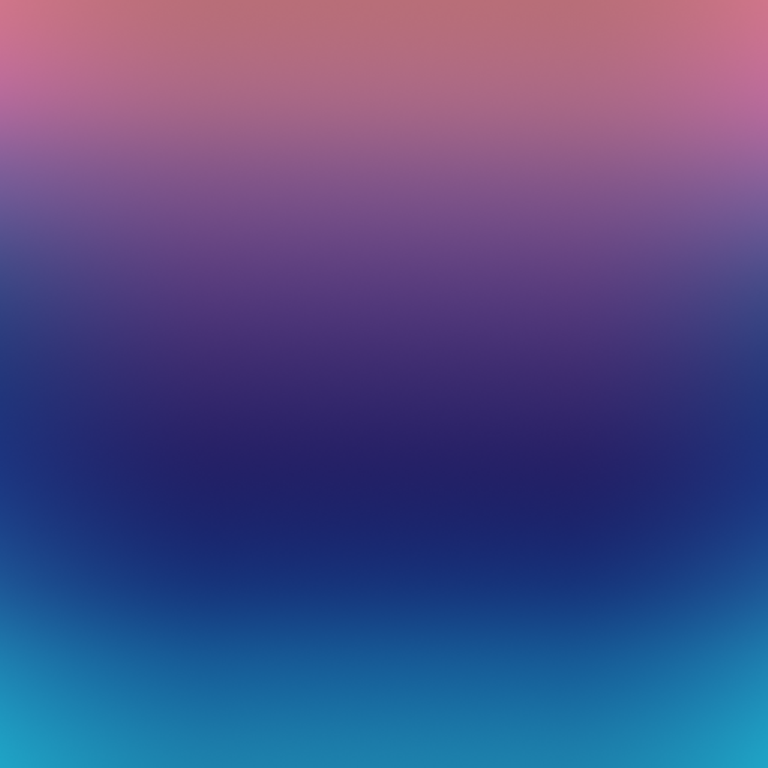
Reproduce this background procedurally as a Shadertoy shader.

```glsl
// Vertical ramps in 8-bit colour, evenly spaced from bottom to top
const vec3 CENTER_RAMP[9] = vec3[9](
    vec3(29, 129, 172), vec3(23, 95, 153), vec3(23, 49, 120),
    vec3(34, 33, 103), vec3(57, 42, 110), vec3(88, 60, 125),
    vec3(126, 83, 136), vec3(169, 104, 133), vec3(184, 110, 120));
const vec3 SIDE_RAMP[9] = vec3[9](
    vec3(31, 164, 198), vec3(30, 132, 179), vec3(29, 83, 148),
    vec3(28, 54, 128), vec3(36, 55, 123), vec3(63, 72, 134),
    vec3(120, 92, 151), vec3(184, 107, 154), vec3(207, 117, 138));

// Smooth cubic through four neighbouring stops
vec3 catmullRom(vec3 a, vec3 b, vec3 c, vec3 d, float t) {
    return b + 0.5 * t * (c - a + t * (2.0 * a - 5.0 * b + 4.0 * c - d
             + t * (3.0 * (b - c) + d - a)));
}

vec3 sampleRamp(vec3 ramp[9], float height) {
    float position = clamp(height, 0.0, 1.0) * 8.0;
    int i = min(int(position), 7);
    return catmullRom(ramp[max(i - 1, 0)], ramp[i], ramp[i + 1],
                      ramp[min(i + 2, 8)], position - float(i)) / 255.0;
}

void mainImage(out vec4 fragColor, in vec2 fragCoord) {
    vec2 uv = fragCoord / iResolution.xy;

    // Slight tilt of the purple bands, fading out at top and bottom
    float tilt = 0.03 * (uv.x - 0.5) * smoothstep(0.2, 0.5, uv.y)
               * (1.0 - smoothstep(0.75, 1.0, uv.y));
    float height = uv.y + tilt;

    // Brighter glow along both sides
    float leftGlow = pow(max(1.0 - uv.x / 0.29, 0.0), 1.6);
    float rightGlow = pow(max(1.0 - (1.0 - uv.x) / 0.27, 0.0), 1.6);
    vec3 color = mix(sampleRamp(CENTER_RAMP, height),
                     sampleRamp(SIDE_RAMP, height), leftGlow + rightGlow);

    // Fine dither against banding
    float grain = fract(sin(dot(floor(uv * 512.0), vec2(12.99, 78.23))) * 43758.5);
    fragColor = vec4(color + (grain - 0.5) / 255.0, 1.0);
}
```
